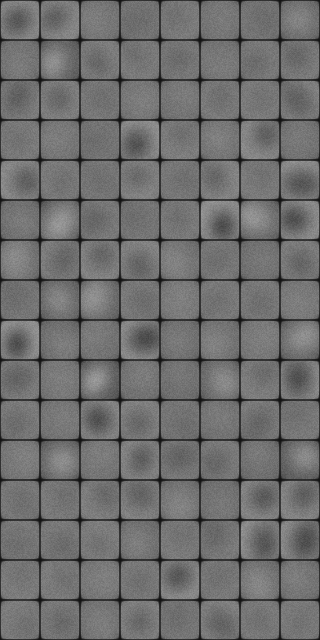
This pattern is drawn by a Shadertoy shader. Its source:

```glsl
const float COLUMNS = 8.0;
const float BASE_TONE = 0.462;
const float JOINT_TONE = 0.07;
const float JOINT_HALF_WIDTH = 0.031;  // in half tiles
const float EDGE_BULGE = 0.06;
const float CORNER_BLUR = 0.17;
const float CORNER_SHADE = 0.35;
const float MOTTLE_MIN = 0.045;
const float MOTTLE_RANGE = 0.28;
const float MOTTLE_MEAN = 0.47;
const float LIGHT_PATCH_GAIN = 0.8;
const float GRAIN_CELLS = 400.0;       // across the canvas
const float GRAIN_AMOUNT = 0.085;

float hash(vec2 p) {
    vec3 q = fract(vec3(p.xyx) * 0.1031);
    q += dot(q, q.yzx + 33.33);
    return fract((q.x + q.y) * q.z);
}

float valueNoise(vec2 p) {
    vec2 cell = floor(p);
    vec2 f = fract(p);
    f = f * f * (3.0 - 2.0 * f);
    float low = mix(hash(cell), hash(cell + vec2(1.0, 0.0)), f.x);
    float high = mix(hash(cell + vec2(0.0, 1.0)), hash(cell + 1.0), f.x);
    return mix(low, high, f.y);
}

// Coverage of a square with bowed sides that blur towards the corners
float pillowFace(vec2 p, float pixel) {
    vec2 a = abs(p);
    vec2 nearCorner = pow(a.yx, vec2(5.0));
    vec2 inset = 1.0 - JOINT_HALF_WIDTH - EDGE_BULGE * nearCorner - a;
    vec2 blur = 0.5 * (pixel + CORNER_BLUR * nearCorner);
    vec2 cover = smoothstep(-blur, blur, inset);
    return cover.x * cover.y;
}

// Soft light or dark patch, shifted, stretched and turned per tile
float mottle(vec2 p, vec2 tile) {
    vec2 shift = vec2(hash(tile + 11.3), hash(tile + 27.9)) - 0.5;
    float angle = 6.2832 * hash(tile + 43.1);
    float c = cos(angle), s = sin(angle);
    vec2 q = mat2(c, s, -s, c) * (p - 0.7 * shift);
    q.x *= mix(0.7, 1.3, hash(tile + 61.7));
    float patchShape = exp(-1.3 * dot(q, q));

    float strength = MOTTLE_MIN + MOTTLE_RANGE * pow(hash(tile + 97.2), 3.0);
    float gain = hash(tile + 83.5) < 0.65 ? -1.0 : LIGHT_PATCH_GAIN;
    return gain * strength * (patchShape - MOTTLE_MEAN);
}

void mainImage(out vec4 fragColor, in vec2 fragCoord) {
    vec2 uv = fragCoord / iResolution.x;
    vec2 grid = uv * COLUMNS;
    vec2 tile = floor(grid);
    vec2 p = 2.0 * fract(grid) - 1.0;
    float pixel = 2.0 * COLUMNS / iResolution.x;

    // Tile face
    float tone = BASE_TONE + mottle(p, tile);
    tone += 0.03 * (hash(tile + 5.7) - 0.5);
    tone += GRAIN_AMOUNT * (valueNoise(uv * GRAIN_CELLS) - 0.5);
    tone *= 1.0 - CORNER_SHADE * pow(abs(p.x * p.y), 4.0);

    // Dark joints
    tone = mix(JOINT_TONE, tone, pillowFace(p, pixel));

    fragColor = vec4(vec3(tone), 1.0);
}
```
